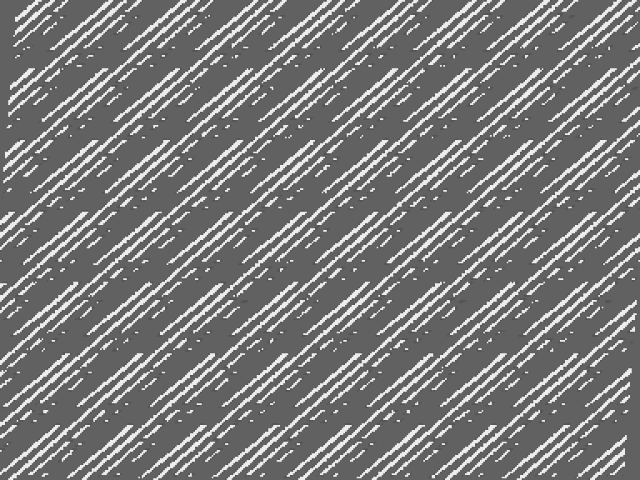
Write a Shadertoy shader that draws this pattern.

```glsl
// Slanted pale hatching on grey, repeated on a sheared lattice.
// Each repeat holds five diagonal lanes: a tapered stroke, an unbroken line,
// a broken line, a row of dashes and a bare lane, drawn in coarse blocks.

const vec3 GROUND = vec3(0.38);
const vec3 SHADE = vec3(0.33);
const vec3 CHALK = vec3(0.93);

// Lengths are in canvas heights, relative to the canvas centre
const vec2 ANCHOR = vec2(-0.0321, 0.0599);   // upper end of one main stroke
const float COLUMN_STEP = 0.1514;            // distance between repeats across
const vec2 LANE_STEP = vec2(0.1705, 0.1483); // one repeat along a lane
const float LANES = 5.0;
const float BLOCKS = 288.0;                  // coarse blocks per canvas height
const float MARGIN_HALF = 0.670;             // half width of the hatched area
const float MARGIN_SLANT = 0.077;

// Widths are in fractions of a repeat
const float MAIN_HALF = 0.042;
const float LINE_HALF = 0.038;
const float BROKEN_HALF = 0.030;
const float DASH_HALF = 0.023;
const float HALO = 0.014;
const float RAGGED = 0.012;
const int SAMPLES = 4;

float hash(vec2 p) {
    vec3 q = fract(vec3(p.xyx) * 0.1031);
    q += dot(q, q.yzx + 33.33);
    return fract((q.x + q.y) * q.z);
}

// Signed distance along a lane to an interval that wraps each repeat
float span(float t, float start, float end) {
    float middle = 0.5 * (start + end);
    return abs(fract(t - middle + 0.5) - 0.5) - 0.5 * (end - start);
}

float brokenSpans(float t) {
    float d = span(t, 0.0, 0.19);
    d = min(d, span(t, 0.24, 0.70));
    return min(d, span(t, 0.80, 0.94));
}

float dashSpans(float t) {
    float d = span(t, 0.26, 0.28);
    d = min(d, span(t, 0.35, 0.51));
    d = min(d, span(t, 0.69, 0.72));
    d = min(d, span(t, 0.80, 0.84));
    return min(d, span(t, 0.94, 0.96));
}

// Signed distance to the nearest stroke; u runs across lanes, v down them
float hatch(float u, float v) {
    float t = fract(v);
    float lane = floor(u * LANES + 0.5);
    float across = u - lane / LANES;
    float kind = mod(lane, LANES);

    if (kind < 0.5) {
        float bow = 0.012 * sin(6.2832 * t) - 0.03 * t;
        float taper = mix(1.0, 0.65, smoothstep(0.4, 0.74, t));
        return max(abs(across - bow) - MAIN_HALF * taper, span(t, 0.0, 0.74));
    }
    if (kind < 1.5) {
        float swell = 1.0 + 0.12 * cos(6.2832 * (t - 0.4));
        return abs(across) - LINE_HALF * swell;
    }
    if (kind < 2.5) return max(abs(across) - BROKEN_HALF, brokenSpans(t));
    if (kind < 3.5) return max(abs(across) - DASH_HALF, dashSpans(t));
    return 1.0;
}

vec3 patternColor(vec2 p) {
    // Snap to blocks for the stepped edges
    vec2 block = floor(p * BLOCKS);
    vec2 center = 0.5 * iResolution.xy / iResolution.y;
    vec2 q = (block + 0.5) / BLOCKS - center;

    // Slanted bare margins at the sides
    if (abs(q.x - MARGIN_SLANT * q.y) > MARGIN_HALF) return GROUND;

    vec2 offset = q - ANCHOR;
    float v = -offset.y / LANE_STEP.y;
    float u = (offset.x + v * LANE_STEP.x) / COLUMN_STEP;
    float d = hatch(u, v) + RAGGED * (hash(block) - 0.5);
    if (d < 0.0) return CHALK;
    return d < HALO ? SHADE : GROUND;
}

void mainImage(out vec4 fragColor, in vec2 fragCoord) {
    // Average a small grid of samples to smooth the block edges
    vec3 sum = vec3(0.0);
    for (int j = 0; j < SAMPLES; j++) {
        for (int i = 0; i < SAMPLES; i++) {
            vec2 jitter = (vec2(i, j) + 0.5) / float(SAMPLES) - 0.5;
            sum += patternColor((fragCoord + jitter) / iResolution.y);
        }
    }
    fragColor = vec4(sum / float(SAMPLES * SAMPLES), 1.0);
}
```
